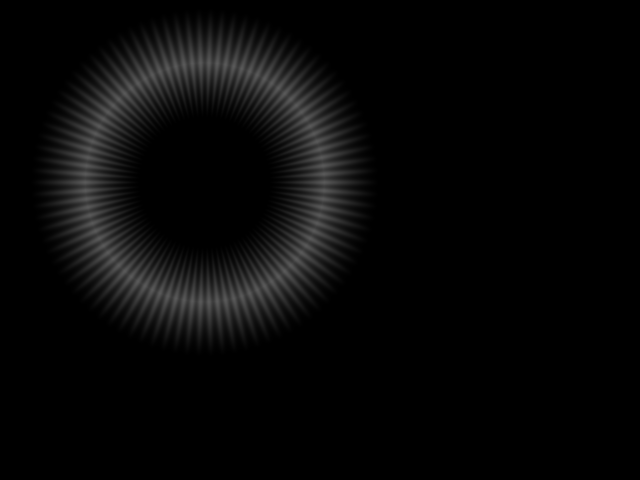
Write a Shadertoy shader that draws this background.

```glsl
// Soft ring: brightest along its middle radius, fading to both edges
float ringBand(float radius) {
    return max(0.0, 1.0 - abs(radius - 0.249) / 0.114);
}

// Evenly spaced radial spokes, from 0 in the gaps to 1 on the crests
float spokes(float angle) {
    return 0.5 + 0.5 * cos(angle * 90.0);
}

void mainImage(out vec4 fragColor, in vec2 fragCoord) {
    // Canvas-height units around the ring centre
    vec2 p = (fragCoord - vec2(0.32, 0.62) * iResolution.xy) / iResolution.y;
    float band = ringBand(length(p));
    float spoke = band > 0.0 ? spokes(atan(p.y, p.x)) : 0.0;

    // Gaps fall off faster than crests, so contrast grows toward the edges
    float glow = pow(band, mix(1.9, 1.2, spoke)) * mix(0.24, 0.35, spoke);
    fragColor = vec4(vec3(glow), 1.0);
}
```
